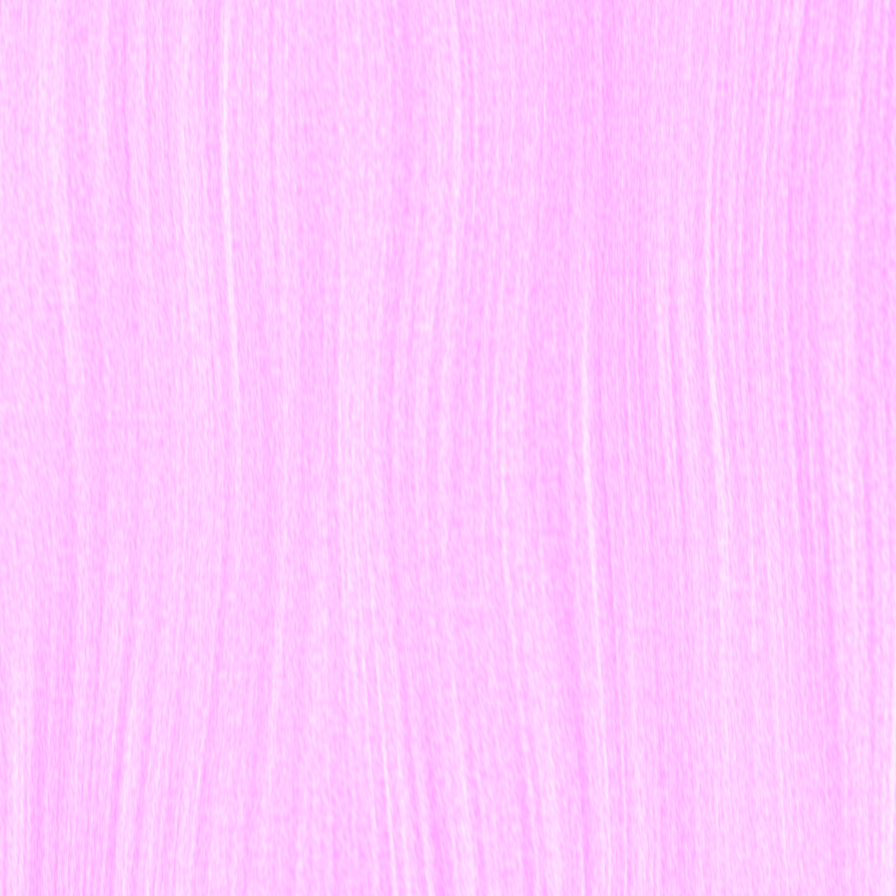
Write a three.js fragment shader that draws this texture.

```glsl
// Pale pink wood veneer with near-vertical grain.
// Stretched gradient noise, bent by a slow sideways warp, is layered
// into broad bands, long fibres, thin light streaks and short pores.
varying vec2 vUv;

// Unit gradient direction for a lattice point
vec2 gradientAt(vec2 cell) {
  vec3 p = fract(cell.xyx * vec3(0.1031, 0.1030, 0.0973));
  p += dot(p, p.yzx + 33.33);
  float angle = 6.2832 * fract((p.x + p.y) * p.z);
  return vec2(cos(angle), sin(angle));
}

// Gradient noise, roughly -0.7 to 0.7
float gradientNoise(vec2 p) {
  vec2 cell = floor(p);
  vec2 f = p - cell;
  vec2 u = f * f * f * (f * (f * 6.0 - 15.0) + 10.0);
  float a = dot(gradientAt(cell), f);
  float b = dot(gradientAt(cell + vec2(1.0, 0.0)), f - vec2(1.0, 0.0));
  float c = dot(gradientAt(cell + vec2(0.0, 1.0)), f - vec2(0.0, 1.0));
  float d = dot(gradientAt(cell + 1.0), f - 1.0);
  return mix(mix(a, b, u.x), mix(c, d, u.x), u.y);
}

// Noise drawn out along the grain, with its own offset per layer
float grain(vec2 p, float across, float along, float layer) {
  return gradientNoise(p * vec2(across, along) + layer * vec2(17.37, 9.61));
}

// Thin light lines where the noise crosses zero, fading in and out
float lightStreaks(vec2 p, float across, float layer) {
  float ridge = 1.0 - smoothstep(0.02, 0.13, abs(grain(p, across, 0.5, layer)));
  return ridge * smoothstep(-0.2, 0.25, grain(p, 13.0, 0.9, layer + 4.0));
}

void main() {
  // Bend the fibres sideways
  vec2 p = vUv;
  p.x += 0.07 * grain(vUv, 3.2, 1.3, 1.0) + 0.006 * grain(vUv, 9.0, 3.0, 2.0);

  // Broad bands and long fibres
  float tone = 0.770 - 0.025 * (vUv.y - 0.5);
  tone += 0.055 * grain(p, 6.0, 0.7, 3.0);
  tone += 0.038 * grain(p, 17.0, 0.7, 4.0);
  tone += 0.050 * grain(p, 47.0, 0.6, 5.0);
  float fibreStrength = 0.5 + smoothstep(-0.3, 0.3, grain(vUv, 4.0, 2.0, 6.0));
  tone += 0.070 * fibreStrength * grain(p, 98.0, 0.9, 7.0);
  tone += 0.075 * fibreStrength * grain(p, 185.0, 1.6, 9.0);

  // Light streaks at three widths
  tone += 0.042 * lightStreaks(p, 25.0, 8.0);
  tone += 0.045 * lightStreaks(p, 50.0, 10.0);
  tone += 0.030 * lightStreaks(p, 83.0, 16.0);

  // Short slanted pores, and a finer fleck
  vec2 slanted = p + vec2(0.08 * p.y, 0.0);
  tone += 0.070 * grain(slanted, 225.0, 46.0, 12.0);
  tone += 0.085 * grain(slanted, 330.0, 100.0, 13.0);

  gl_FragColor = vec4(1.0, clamp(tone, 0.66, 0.92), 1.0, 1.0);
}
```
